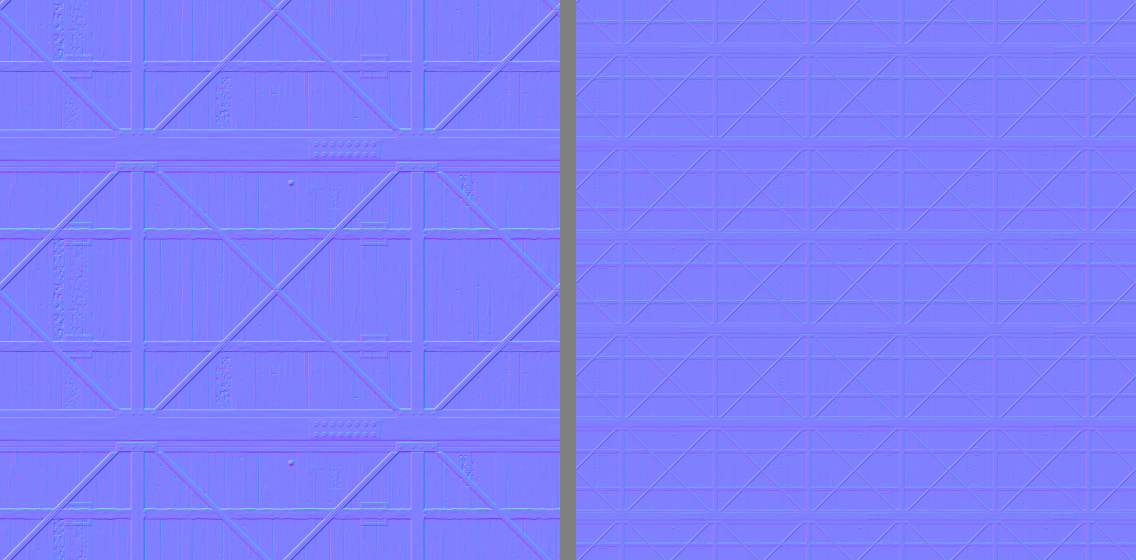
Left: one tile. Right: repeated 3 by 3.
This texture map is drawn by a three.js fragment shader. Its source:

```glsl
// Normal map of a timber plank wall with posts, rails, girders and crossed steel braces.
varying vec2 vUv;

const vec2 BAYS = vec2(2.0, 2.0);          // bays across and up
const vec2 CROSSING = vec2(0.9896, 0.9635); // brace crossing, in bays
const float BEVEL = 0.0022;
const float PLANKS = 17.0;                 // planks per bay
const float RAIL_Y = 0.299;

float hash(vec2 c) {
  vec3 a = fract(c.xyx * vec3(0.1031, 0.1030, 0.0973));
  a += dot(a, a.yzx + 33.33);
  return fract((a.x + a.y) * a.z);
}

// Value noise that wraps after two bays across and one bay up.
float wear(vec2 q, vec2 freq) {
  vec2 period = freq * vec2(2.0, 1.0), p = q * freq;
  vec2 c = floor(p), f = fract(p), s = f * f * (3.0 - 2.0 * f);
  vec2 lo = mod(c, period), hi = mod(c + 1.0, period);
  return mix(mix(hash(lo), hash(vec2(hi.x, lo.y)), s.x),
             mix(hash(vec2(lo.x, hi.y)), hash(hi), s.x), s.y);
}

float bar(float x, float halfWidth) {
  return 1.0 - smoothstep(halfWidth - BEVEL, halfWidth + BEVEL, abs(x));
}

float block(vec2 p, vec2 halfSize) {
  return bar(p.x, halfSize.x) * bar(p.y, halfSize.y);
}

float dome(vec2 p, float radius) {
  return 1.0 - smoothstep(radius * 0.3, radius, length(p));
}

// Offset from a feature that occurs once in two bays.
vec2 offsetFrom(vec2 q, vec2 centre) {
  vec2 d = q - centre;
  return vec2(mod(d.x + 1.0, 2.0) - 1.0, fract(d.y + 0.5) - 0.5);
}

float patchMask(vec2 q, vec2 centre, vec2 halfSize) {
  return block(offsetFrom(q, centre), halfSize);
}

float planks(vec2 q, float zone) {
  float u = q.x * PLANKS, k = floor(u + 0.5), count = 2.0 * PLANKS;
  float id = mod(k, count);
  float d = u - k - 0.6 * (hash(vec2(id, zone + 51.0)) - 0.5);
  d += 0.04 * (wear(q, vec2(17.0, 14.0)) - 0.5);
  float left = hash(vec2(mod(k - 1.0, count), zone + 7.0));
  float right = hash(vec2(id, zone + 7.0));
  float h = 0.0007 * mix(left, right, smoothstep(-0.05, 0.05, d));
  float depth = hash(vec2(id, zone + 23.0)) * wear(q, vec2(34.0, 10.0));
  h -= 0.0015 * depth * (1.0 - smoothstep(0.0, 0.06, abs(d)));
  h += 0.00025 * wear(q, vec2(110.0, 10.0)) + 0.0002 * wear(q, vec2(100.0, 45.0));
  h += 0.0006 * smoothstep(0.78, 0.97, wear(q, vec2(90.0, 14.0)));
  h -= 0.001 * smoothstep(0.92, 1.0, wear(q, vec2(120.0, 70.0)));
  // Weathered boards
  float rough = patchMask(q, vec2(-0.779, 0.0), vec2(0.018, 0.19))
    + 0.5 * patchMask(q, vec2(-0.709, 0.0), vec2(0.032, 0.19))
    + 0.8 * patchMask(q, vec2(-0.19, -0.33), vec2(0.028, 0.09))
    + patchMask(q, vec2(0.679, 0.354), vec2(0.026, 0.055))
    + 0.6 * patchMask(q, vec2(-0.732, -0.33), vec2(0.024, 0.09))
    + 0.5 * patchMask(q, vec2(0.208, 0.333), vec2(0.02, 0.04));
  h -= rough * (0.0003 + 0.0018 * smoothstep(0.5, 0.95, wear(q, vec2(140.0, 110.0))));
  return h + 0.004 * dome(offsetFrom(q, vec2(0.05, 0.383)), 0.012);
}

// Angle iron: a flat strip with a faint central lip.
float brace(float h, float d, float reach) {
  float level = 0.0040 + 0.0005 * bar(d, 0.0015);
  return mix(h, level, bar(d, 0.0098) * bar(reach, 0.45));
}

float girder(float h, vec2 q, vec2 joint) {
  float grain = 0.0007 * wear(q, vec2(9.0, 50.0)) + 0.0003 * wear(q, vec2(50.0, 90.0));
  h = mix(h, 0.0023 + grain, bar(joint.y - 0.06, 0.013));
  h = mix(h, 0.0019 + grain, bar(joint.y + 0.057, 0.021));
  h -= 0.0007 * bar(joint.y + 0.06, 0.001);
  // Gussets and their bolts
  vec2 g = vec2(joint.x, abs(joint.y) - 0.06);
  h = mix(h, 0.0038, block(g, vec2(0.074, 0.016)));
  vec2 bolt = vec2(abs(abs(g.x) - 0.036) - 0.022, g.y);
  h += 0.001 * dome(bolt, 0.008);
  h = mix(h, 0.0036 + grain, bar(joint.y - 0.0055, 0.0415));
  // Riveted splice plate
  vec2 s = offsetFrom(q, vec2(0.242, 0.503));
  h += 0.0007 * block(s, vec2(0.127, 0.034));
  vec2 rivet = vec2((fract(s.x / 0.0292) - 0.5) * 0.0292, abs(s.y) - 0.019);
  float head = dome(rivet, 0.012) - 0.5 * dome(rivet, 0.006);
  return h + 0.0018 * head * step(abs(s.x), 0.1168);
}

float height(vec2 q) {
  vec2 bay = fract(q + 0.5) - 0.5;   // origin at the brace crossing
  vec2 joint = fract(q) - 0.5;       // origin where post meets girder
  float middle = step(RAIL_Y, abs(joint.y));
  float h = planks(q, mix(step(0.0, joint.y), 2.0, middle));
  // Brackets and rails
  float railY = joint.y - sign(joint.y) * RAIL_Y;
  float bracketX = min(abs(offsetFrom(q, vec2(-0.709, 0.0)).x), abs(offsetFrom(q, vec2(0.346, 0.0)).x));
  vec2 bracket = vec2(bracketX, railY);
  h += 0.0012 * block(bracket, vec2(0.049, 0.041)) - 0.0006 * block(bracket, vec2(0.038, 0.031));
  float ragged = railY + 0.003 * (wear(q, vec2(60.0, 40.0)) - 0.5);
  float railTop = 0.0024 + 0.035 * railY + 0.0007 * wear(q, vec2(16.0, 90.0))
    + 0.0006 * wear(q, vec2(60.0, 110.0));
  h = mix(h, railTop, bar(ragged, 0.018));
  // Posts with a side groove and rail bolts
  float postTop = 0.0031 + 0.0004 * wear(q, vec2(60.0, 12.0)) + 0.0003 * wear(q, vec2(90.0, 50.0));
  h = mix(h, postTop, bar(joint.x - 0.002, 0.023));
  h -= 0.0008 * bar(joint.x - 0.012, 0.001);
  h += 0.0012 * dome(vec2(joint.x - 0.028, abs(railY) - 0.008), 0.008);
  // Crossed braces
  h = brace(h, (bay.x + bay.y) * 0.7071, bay.x);
  h = brace(h, (bay.y - bay.x) * 0.7071, bay.x);
  h += 0.0016 * (dome(bay, 0.013) - dome(bay, 0.007));
  return girder(h, q, joint);
}

void main() {
  vec2 q = vUv * BAYS - CROSSING, e = vec2(0.0016, 0.0);
  vec2 slope = vec2(height(q + e) - height(q - e), height(q + e.yx) - height(q - e.yx)) / (2.0 * e.x);
  gl_FragColor = vec4(0.5 + 0.5 * normalize(vec3(slope.x, -slope.y, 1.0)), 1.0);
}
```
